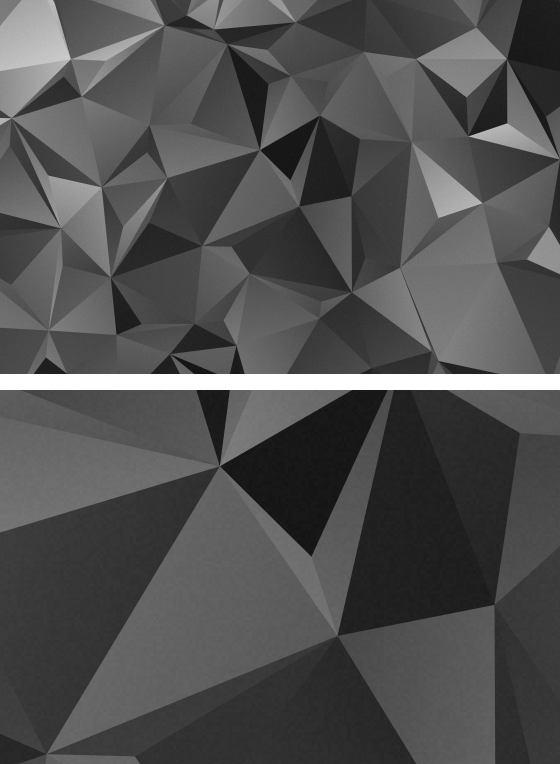
Top: the whole. Bottom: its middle third, enlarged.
Write a WebGL 1 fragment shader that draws this background.

```glsl
precision highp float;

uniform vec2 u_resolution;

const float ROWS = 5.2;               // mesh cells per canvas height
const float JITTER = 0.94;            // vertex wander, below one cell
const float SPLIT_CHANCE = 0.36;      // share of triangles cut into three
const vec2 UP = vec2(-0.39, 0.92);    // canvas up axis in mesh space

float hash(vec2 p) {
  vec3 q = fract(p.xyx * 0.1031);
  q += dot(q, q.yzx + 33.33);
  return fract((q.x + q.y) * q.z);
}

vec2 hash2(vec2 p) {
  return vec2(hash(p + 17.3), hash(p + 71.9));
}

float valueNoise(vec2 p) {
  vec2 cell = floor(p);
  vec2 f = fract(p);
  f = f * f * (3.0 - 2.0 * f);
  float low = mix(hash(cell), hash(cell + vec2(1.0, 0.0)), f.x);
  float high = mix(hash(cell + vec2(0.0, 1.0)), hash(cell + 1.0), f.x);
  return mix(low, high, f.y);
}

float cross2(vec2 a, vec2 b) {
  return a.x * b.y - a.y * b.x;
}

vec2 meshVertex(vec2 id) {
  return id + (hash2(id) - 0.5) * JITTER;
}

// Signed distance to the line a-b, positive on its left
float edgeDistance(vec2 p, vec2 a, vec2 b) {
  vec2 along = b - a;
  return cross2(along, p - a) / max(length(along), 0.0001);
}

// Flat tone from chance, neighbourhood and height, with a soft gradient
float facetTone(vec2 p, vec2 center, vec2 seed) {
  float cluster = valueNoise(center * 0.6 + 5.0) - 0.5;
  float height = dot(center, UP) / ROWS - 0.5;
  float level = 0.5 + 0.82 * (hash(seed) - 0.5) + 0.5 * cluster + 0.25 * height;
  level = clamp(level, 0.0, 1.0);
  float tone = 0.09 + 0.40 * level + 0.22 * pow(level, 9.0);
  vec2 slope = hash2(seed + 3.7) - 0.5;
  return tone * (1.0 + clamp(0.65 * dot(p - center, slope), -0.25, 0.25));
}

// Adds (tone * coverage, coverage) of one counter-clockwise triangle
void addFacet(vec2 p, vec2 a, vec2 b, vec2 c, vec2 seed, float pixel, inout vec2 sum) {
  float inside = min(edgeDistance(p, a, b),
                     min(edgeDistance(p, b, c), edgeDistance(p, c, a)));
  float coverage = clamp(inside / pixel + 0.5, 0.0, 1.0);
  if (coverage > 0.0) {
    sum += coverage * vec2(facetTone(p, (a + b + c) / 3.0, seed), 1.0);
  }
}

// Draws a triangle whole, or fanned around an inner point
void addTriangle(vec2 p, vec2 a, vec2 b, vec2 c, vec2 seed, float pixel, inout vec2 sum) {
  if (hash(seed + 41.0) < SPLIT_CHANCE) {
    vec3 weight = 0.15 + vec3(hash2(seed + 9.0), hash(seed + 23.0));
    vec2 inner = (a * weight.x + b * weight.y + c * weight.z) / dot(weight, vec3(1.0));
    addFacet(p, a, b, inner, seed, pixel, sum);
    addFacet(p, b, c, inner, seed + vec2(1.0, 0.0), pixel, sum);
    addFacet(p, c, a, inner, seed + vec2(2.0, 0.0), pixel, sum);
  } else {
    addFacet(p, a, b, c, seed, pixel, sum);
  }
}

// Cuts a cell along its shorter valid diagonal
void addCell(vec2 p, vec2 id, float pixel, inout vec2 sum) {
  vec2 a = meshVertex(id);
  vec2 b = meshVertex(id + vec2(1.0, 0.0));
  vec2 c = meshVertex(id + 1.0);
  vec2 d = meshVertex(id + vec2(0.0, 1.0));
  bool validAC = min(cross2(b - a, c - a), cross2(c - a, d - a)) > 0.0;
  bool validBD = min(cross2(b - a, d - a), cross2(c - b, d - b)) > 0.0;
  bool cutAC = validAC && (!validBD || distance(a, c) < distance(b, d));
  vec2 seed = id * vec2(8.0, 1.0);
  vec2 nextSeed = seed + vec2(4.0, 0.0);
  if (cutAC) {
    addTriangle(p, a, b, c, seed, pixel, sum);
    addTriangle(p, a, c, d, nextSeed, pixel, sum);
  } else {
    addTriangle(p, a, b, d, seed, pixel, sum);
    addTriangle(p, b, c, d, nextSeed, pixel, sum);
  }
}

void main() {
  vec2 uv = gl_FragCoord.xy / u_resolution.y;
  mat2 tilt = mat2(UP.y, -UP.x, UP.x, UP.y);
  vec2 p = tilt * uv * ROWS;
  float pixel = ROWS / u_resolution.y;

  // Gather every cell that can reach this point
  vec2 sum = vec2(0.0);
  for (int y = -1; y <= 1; y++) {
    for (int x = -1; x <= 1; x++) {
      addCell(p, floor(p) + vec2(float(x), float(y)), pixel, sum);
    }
  }
  float tone = sum.x / max(sum.y, 0.001);

  // Faint print grain
  tone += 0.016 * (hash(floor(uv * 340.0)) - 0.5);
  gl_FragColor = vec4(vec3(tone), 1.0);
}
```
